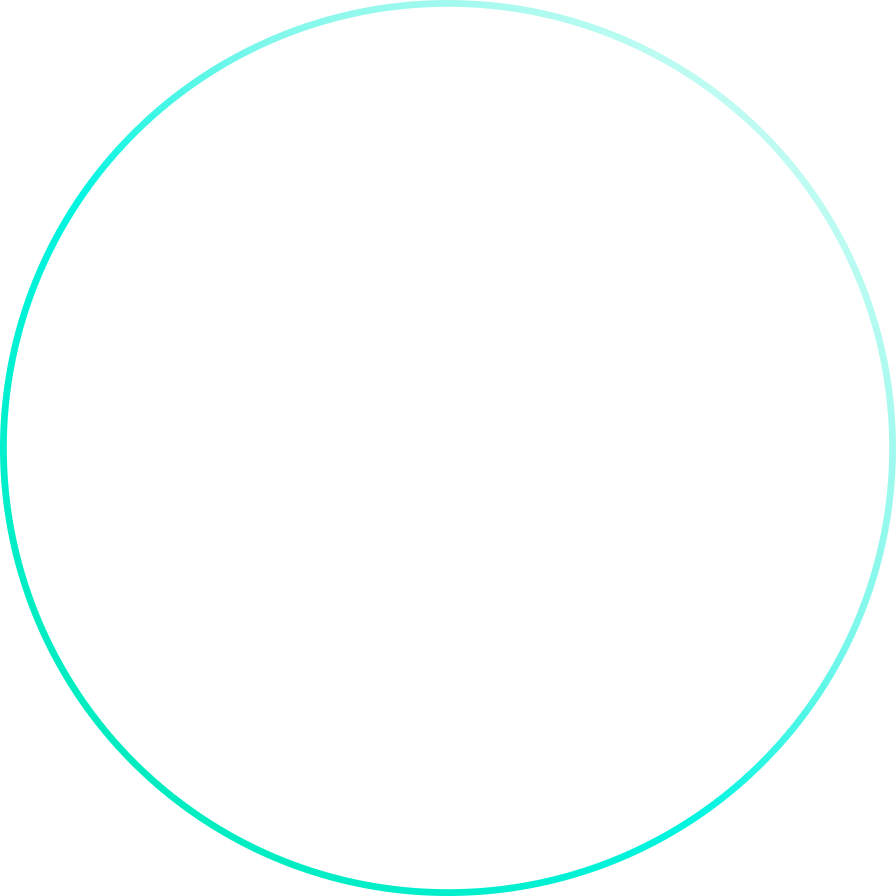
This background is drawn by a WebGL 1 fragment shader. Its source:

```glsl
precision highp float;
// A thin ring that touches all four sides of a white canvas.
// A distance function gives the ring; its colour runs along the diagonal
// from green at the lower left, through turquoise, to pale mint.

uniform vec2 u_resolution;

#define RING_RADIUS 0.4962
#define RING_WIDTH 0.0076
#define GREEN_END 0.12
#define TURQUOISE_STOP 0.43
#define AQUA_STOP 0.62
#define MINT_STOP 0.85

const vec3 WHITE = vec3(1.0);
const vec3 GREEN = vec3(0.0, 0.92, 0.74);
const vec3 TURQUOISE = vec3(0.0, 0.96, 0.88);
const vec3 AQUA = vec3(0.49, 0.97, 0.92);
const vec3 MINT = vec3(0.75, 0.985, 0.95);

// Position of t between two stops, held to 0..1
float ramp(float start, float end, float t) {
  return clamp((t - start) / (end - start), 0.0, 1.0);
}

// Colour along the diagonal, t = 0 at the lower left corner
vec3 diagonalGradient(float t) {
  vec3 color = mix(GREEN, TURQUOISE, ramp(GREEN_END, TURQUOISE_STOP, t));
  color = mix(color, AQUA, ramp(TURQUOISE_STOP, AQUA_STOP, t));
  return mix(color, MINT, ramp(AQUA_STOP, MINT_STOP, t));
}

// Signed distance to a ring centred on the origin
float ringDistance(vec2 p) {
  return abs(length(p) - RING_RADIUS) - 0.5 * RING_WIDTH;
}

void main() {
  float shortSide = min(u_resolution.x, u_resolution.y);
  vec2 p = (gl_FragCoord.xy - 0.5 * u_resolution) / shortSide;

  // Edge softened over one pixel
  float coverage = clamp(0.5 - ringDistance(p) * shortSide, 0.0, 1.0);
  float t = 0.5 + 0.5 * (p.x + p.y);

  gl_FragColor = vec4(mix(WHITE, diagonalGradient(t), coverage), 1.0);
}
```
